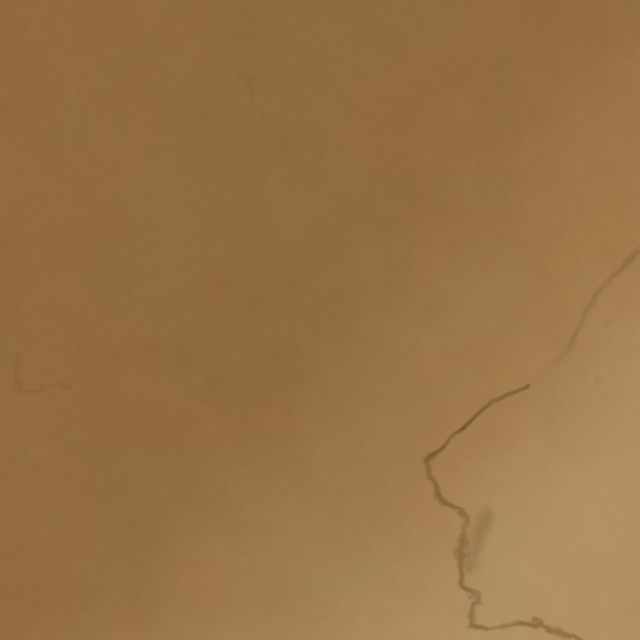
Reproduce this texture procedurally as a three.js fragment shader.

```glsl
// Draws aged tan plaster, softly mottled and lit from the lower right, with a thin wandering crack.
varying vec2 vUv;

const vec3 BASE = vec3(0.568, 0.420, 0.250);
const vec3 MID = vec3(0.622, 0.480, 0.298);
const vec3 LIGHT = vec3(0.695, 0.567, 0.388);
const vec3 CRACK = vec3(0.450, 0.325, 0.185);
const vec3 OLIVE_SHIFT = vec3(-0.016, 0.007, 0.004);
const float CRACK_WIDTH = 0.0062;
const float CRACK_WOBBLE = 0.014;
const float MOTTLE = 0.030;
const float GRAIN = 0.018;

float hash(vec2 p) {
  return fract(sin(dot(p, vec2(127.1, 311.7))) * 43758.5453);
}

float noise(vec2 p) {
  vec2 i = floor(p);
  vec2 f = fract(p);
  f = f * f * (3.0 - 2.0 * f);
  return mix(mix(hash(i), hash(i + vec2(1.0, 0.0)), f.x),
             mix(hash(i + vec2(0.0, 1.0)), hash(i + 1.0), f.x), f.y);
}

float fbm(vec2 p) {
  float sum = 0.0;
  float gain = 0.5;
  for (int i = 0; i < 4; i++) {
    sum += gain * noise(p);
    p = mat2(1.6, 1.2, -1.2, 1.6) * p + 7.3;
    gain *= 0.5;
  }
  return sum / 0.9375;
}

// Soft stroke from a to b, 1 on its axis
float stroke(vec2 p, vec2 a, vec2 b, float width) {
  vec2 ab = b - a;
  float along = clamp(dot(p - a, ab) / dot(ab, ab), 0.0, 1.0);
  return 1.0 - smoothstep(0.0, width, length(p - a - ab * along));
}

// Main crack: faint above, sharp in the middle, ragged below
float crack(vec2 p) {
  float w = CRACK_WIDTH;
  vec2 bend = vec2(0.846, 0.408);
  vec2 tip = vec2(0.667, 0.280);
  vec2 shelf = vec2(0.724, 0.199);
  vec2 foot = vec2(0.735, 0.026);
  float upper = max(stroke(p, vec2(1.01, 0.62), vec2(0.93, 0.542), w * 1.4),
                    stroke(p, vec2(0.93, 0.542), vec2(0.888, 0.455), w * 1.4));
  upper = max(upper, stroke(p, vec2(0.888, 0.455), bend, w * 1.6) * 0.4);
  float middle = max(stroke(p, vec2(0.825, 0.398), vec2(0.768, 0.371), w * 0.85),
                     stroke(p, vec2(0.768, 0.371), tip, w));
  float lower = max(stroke(p, tip, vec2(0.677, 0.229), w * 1.4),
                    stroke(p, vec2(0.677, 0.229), shelf, w * 1.4));
  lower = max(lower, stroke(p, shelf, vec2(0.718, 0.085), w * 1.8));
  lower = max(lower, stroke(p, vec2(0.718, 0.085), vec2(0.746, 0.069), w * 1.5));
  lower = max(lower, stroke(p, vec2(0.746, 0.069), foot, w * 1.4));
  lower = max(lower, stroke(p, foot, vec2(0.846, 0.024), w * 1.3));
  lower = max(lower, stroke(p, vec2(0.846, 0.024), vec2(0.92, 0.0), w * 1.3));
  return max(upper * 0.32, max(middle * 0.72, lower * 0.56));
}

// Faint hairlines and a brown smudge beside the crack
float stains(vec2 p) {
  float left = max(stroke(p, vec2(0.024, 0.440), vec2(0.036, 0.392), 0.008),
                   stroke(p, vec2(0.036, 0.392), vec2(0.11, 0.395), 0.008));
  float top = stroke(p, vec2(0.38, 0.88), vec2(0.41, 0.82), 0.010);
  float smudge = stroke(p, vec2(0.755, 0.190), vec2(0.732, 0.120), 0.024);
  return max(max(left * 0.26, top * 0.16), smudge * 0.34);
}

// Sparse round specks, one candidate per cell
float specks(vec2 p) {
  vec2 cell = floor(p * 9.0);
  vec2 centre = 0.25 + 0.5 * vec2(hash(cell + 3.1), hash(cell + 8.7));
  float chosen = step(0.93, hash(cell + 5.5));
  return chosen * (1.0 - smoothstep(0.01, 0.08, length(fract(p * 9.0) - centre)));
}

void main() {
  vec2 p = vUv;

  // Diagonal light with uneven edges
  float cloud = fbm(p * 5.0 + 2.0) - 0.5;
  float lit = p.x - 0.95 * p.y + cloud * 0.08;
  vec3 colour = mix(BASE, MID, smoothstep(-0.05, 0.38, lit));
  colour = mix(colour, LIGHT, smoothstep(0.30, 0.78, lit));

  // Small olive and reddish blotches, broad mottle and fine grain
  float hue = fbm(p * 9.0 + 19.0) + 0.25 * sin(p.x * 7.0 - 1.6);
  colour += OLIVE_SHIFT * (smoothstep(0.2, 0.8, hue) - 0.5);
  colour += MOTTLE * (cloud * 0.5 + (fbm(p * 18.0 + 31.0) - 0.5) * 0.6);
  colour += GRAIN * (fbm(vec2(p.x + p.y, (p.y - p.x) * 1.5) * 50.0) - 0.5);

  // Cracks and marks, most ragged toward the bottom
  float ragged = 1.0 - smoothstep(0.2, 0.32, p.y);
  vec2 wobble = vec2(fbm(p * 38.0), fbm(p * 38.0 + 43.0)) - 0.5;
  vec2 warped = p + wobble * CRACK_WOBBLE * (0.7 + 1.5 * ragged);
  float mark = max(crack(warped), stains(p + wobble * CRACK_WOBBLE * 2.0));
  mark = max(mark, specks(p) * 0.12);
  mark *= 0.55 + 0.8 * noise(p * 40.0);
  colour = mix(colour, CRACK, clamp(mark, 0.0, 1.0));

  gl_FragColor = vec4(colour, 1.0);
}
```
